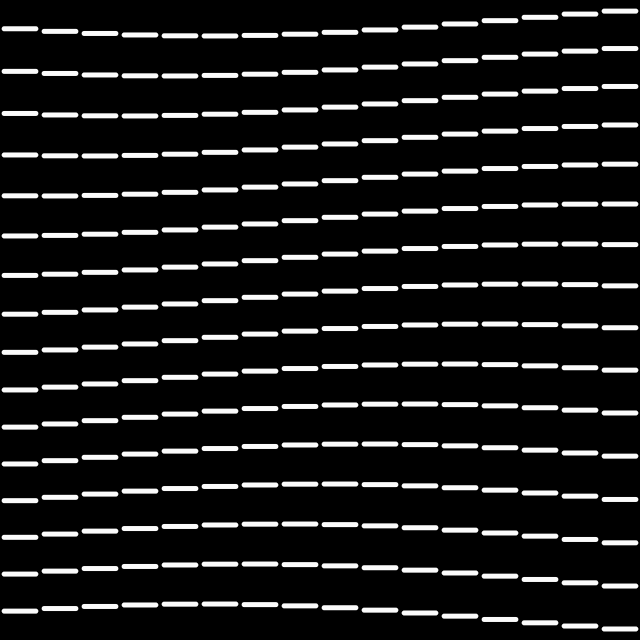
Give the GLSL for this pattern, as a Shadertoy shader.

```glsl
// Rows of short white rounded dashes on black, one dash per cell of a square grid.
// Each dash is a capsule distance function, shifted up or down by a sine wave
// that travels diagonally, so the rows form stepped, drifting curves.

const float CELLS = 16.0;            // dashes across and down
const float HALF_LENGTH = 0.4585;    // the sizes below are in cell units
const float RADIUS = 0.0625;
const float WAVE_HEIGHT = 0.4;
const float WAVE_STEP = 0.21;        // radians per column or row
const float WAVE_START = 0.58;       // phase at the top left cell

const vec3 BACKGROUND = vec3(0.0);
const vec3 DASH_COLOR = vec3(0.985);

// Signed distance to a horizontal capsule centred on the origin.
float capsule(vec2 p, float halfLength, float radius) {
    p.x = max(abs(p.x) - (halfLength - radius), 0.0);
    return length(p) - radius;
}

// Vertical shift of the dash in a cell, counted from the lower left.
float waveShift(vec2 cell, float height) {
    float diagonal = cell.x + (CELLS - 1.0 - cell.y);
    return -height * sin(WAVE_STEP * diagonal + WAVE_START);
}

// Coverage of a shape, smoothed over one pixel.
float coverage(float dist, float pixel) {
    return clamp(0.5 - dist / pixel, 0.0, 1.0);
}

void mainImage(out vec4 fragColor, in vec2 fragCoord) {
    vec2 grid = fragCoord / iResolution.xy * CELLS;
    float pixel = CELLS / min(iResolution.x, iResolution.y);

    // Cell index and position relative to the shifted dash
    vec2 cell = floor(grid);
    vec2 local = fract(grid) - 0.5;
    local.y -= waveShift(cell, WAVE_HEIGHT);

    float dash = coverage(capsule(local, HALF_LENGTH, RADIUS), pixel);
    fragColor = vec4(mix(BACKGROUND, DASH_COLOR, dash), 1.0);
}
```
